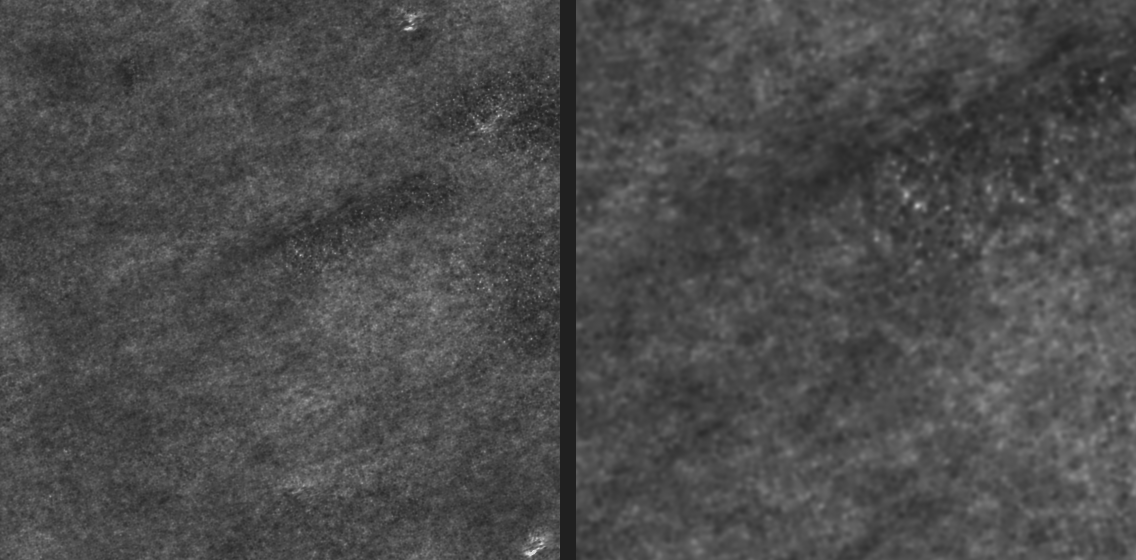
Left: the whole. Right: its middle third, enlarged.
Write a Shadertoy shader that draws this texture.

```glsl
// A weathered dark grey stone surface: cloudy mottling drawn along a shallow
// diagonal, fine grain, a dark oblique seam and clusters of pale specks.
// All noise is cellular: soft spots scattered on a jittered grid, in layers.

const float DIAGONAL = 0.36;   // main direction, radians
const float STEEP = 1.85;      // direction of the wash at lower left
const float BASE_GREY = 0.297;

// Two jitter values and one weight per cell.
vec3 hash3(vec2 cell) {
    vec3 q = fract(vec3(cell.xyx) * vec3(0.1031, 0.1030, 0.0973));
    q += dot(q, q.yxz + 33.33);
    return fract((q.xxy + q.yzz) * q.zyx);
}

mat2 turn(float angle) {
    float c = cos(angle), s = sin(angle);
    return mat2(c, -s, s, c);
}

// Sum of soft light and dark spots, one per cell; roughly -1 to 1.
float spots(vec2 p) {
    vec2 cell = floor(p);
    float sum = 0.0;
    for (int j = -1; j <= 1; j++)
    for (int i = -1; i <= 1; i++) {
        vec2 c = cell + vec2(i, j);
        vec3 h = hash3(c);
        vec2 d = p - c - h.xy;
        float k = max(0.0, 1.0 - dot(d, d));
        sum += (2.0 * h.z - 1.0) * k * k * k;
    }
    return sum;
}

// Octaves of spots, each twice as fine as the one before.
float layers(vec2 p, int octaves, float gain) {
    float sum = 0.0, amp = 1.0;
    for (int i = 0; i < octaves; i++) {
        sum += amp * spots(p);
        p = p * 2.03 + vec2(17.3, 41.7);
        amp *= gain;
    }
    return sum;
}

// Small pale dots; share is the fraction of cells that hold one.
float specks(vec2 p, float share) {
    vec2 cell = floor(p);
    float light = 0.0;
    for (int j = -1; j <= 1; j++)
    for (int i = -1; i <= 1; i++) {
        vec2 c = cell + vec2(i, j);
        vec3 h = hash3(c + 71.0);
        vec2 d = p - c - h.xy;
        float strength = smoothstep(1.0 - share, 1.35 - share, h.z);
        light = max(light, strength * exp(-13.0 * dot(d, d)));
    }
    return light;
}

// Soft ellipse, 1 at its centre.
float patchAt(vec2 p, vec2 centre, vec2 radius, float angle) {
    vec2 q = turn(angle) * (p - centre) / radius;
    return exp(-dot(q, q));
}

void mainImage(out vec4 fragColor, in vec2 fragCoord) {
    vec2 uv = fragCoord / iResolution.xy;

    // Cloudy mottling, turning steep towards the lower left
    vec2 along = turn(DIAGONAL) * uv * vec2(1.0, 1.8);
    vec2 down = turn(STEEP) * uv * vec2(1.0, 2.2);
    float wash = smoothstep(0.3, 0.08, uv.x) * smoothstep(0.6, 0.42, uv.y);
    float clouds = mix(layers(along * 5.0 + 3.0, 4, 0.68),
                       layers(down * 4.0 + 9.0, 4, 0.6), wash);
    float mottle = layers(along * 38.0 + 5.0, 3, 0.85);
    float grain = layers(uv * 125.0, 2, 1.15);

    // Edges of all patches are frayed by the noise
    vec2 p = uv + 0.012 * vec2(clouds, mottle) + 0.006 * grain * vec2(0.6, -0.4);

    // Dark seam and broad shading
    float seam = patchAt(p, vec2(0.50, 0.578), vec2(0.28, 0.02), DIAGONAL);
    float glow = patchAt(p, vec2(0.66, 0.34), vec2(0.28, 0.15), DIAGONAL);
    float dusk = patchAt(p, vec2(0.10, 0.72), vec2(0.22, 0.25), 0.0)
               + patchAt(p, vec2(0.97, 0.11), vec2(0.10, 0.05), DIAGONAL);

    // Pitted areas: darker ground carrying many specks
    float pits = patchAt(p, vec2(0.72, 0.635), vec2(0.13, 0.035), DIAGONAL)
               + patchAt(p, vec2(0.56, 0.55), vec2(0.07, 0.05), DIAGONAL)
               + patchAt(p, vec2(0.86, 0.82), vec2(0.10, 0.05), DIAGONAL)
               + patchAt(p, vec2(0.97, 0.78), vec2(0.09, 0.07), 0.0)
               + patchAt(p, vec2(0.94, 0.50), vec2(0.08, 0.12), 0.0)
               + patchAt(p, vec2(0.223, 0.866), vec2(0.018, 0.03), 0.0);
    float scatter = smoothstep(0.15, 0.9, layers(along * 4.0 + 27.0, 3, 0.7));
    float pitted = min(1.0, pits + 0.4 * scatter);

    // Pale worn spots
    float worn = patchAt(p, vec2(0.875, 0.79), vec2(0.045, 0.018), 0.75)
               + patchAt(p, vec2(0.73, 0.973), vec2(0.035, 0.012), 0.1)
               + patchAt(p, vec2(0.53, 0.135), vec2(0.045, 0.022), 0.2) * 0.6
               + patchAt(p, vec2(0.96, 0.033), vec2(0.024, 0.018), 0.5) * 1.3
               + patchAt(uv, vec2(0.578, 0.510), vec2(0.007), 0.0);

    float dots = specks(uv * 135.0, 0.05 + 0.45 * pitted);

    // Exponential tone keeps the darks close and lets the lights reach out
    float tone = 0.17 * clouds + 0.13 * mottle
               + 0.20 * grain * (0.8 + 0.5 * pitted - 0.3 * seam)
               + 0.16 * glow - 0.10 * dusk - 0.26 * seam - 0.28 * min(pits, 1.0)
               + worn * (0.6 + 0.25 * mottle) + 0.55 * dots;
    float grey = clamp(BASE_GREY * exp(tone), 0.15, 0.85);
    fragColor = vec4(vec3(grey), 1.0);
}
```
